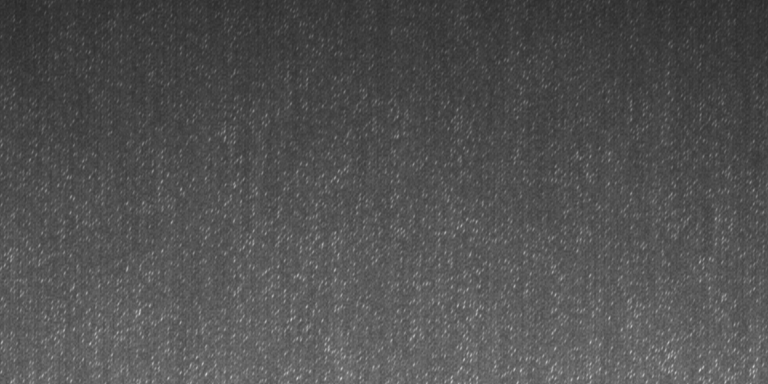
Write a Shadertoy shader that draws this texture.

```glsl
// Worn grey denim: slanted bright flecks sit on a sheared grid of warp threads,
// over fine grain, thin vertical streaks and soft patches of wear.
// A broad vertical light falloff darkens the cloth towards the top.

#define THREADS 122.0      // warp threads per canvas height
#define ROWS 78.0          // flecks along one thread
#define TWILL 0.56         // rise of the weave from thread to thread
#define SLANT 0.50         // lean of a single fleck
#define FLECK_SIZE vec2(0.23, 0.28)
#define FLECK_GAIN 0.72
#define GRAIN_GAIN 0.22
#define STREAK_GAIN 0.11
#define LIGHT_BOTTOM 0.400
#define LIGHT_TOP 0.215

float hash(vec2 p) {
    return fract(sin(dot(p, vec2(12.9898, 78.233))) * 43758.5453);
}

// Smooth value noise in 0..1
float noise(vec2 p) {
    vec2 i = floor(p), f = fract(p);
    f = f * f * (3.0 - 2.0 * f);
    float low = mix(hash(i), hash(i + vec2(1, 0)), f.x);
    float high = mix(hash(i + vec2(0, 1)), hash(i + vec2(1, 1)), f.x);
    return mix(low, high, f.y);
}

// Sum of soft slanted flecks from the nearby cells of the sheared grid
float flecks(vec2 p, float wear) {
    float sum = 0.0;
    float column = floor(p.x * THREADS);
    for (int i = -1; i <= 1; i++) {
        float thread = column + float(i);
        float along = p.y * ROWS - thread * TWILL;
        float threadWear = 0.7 + 0.6 * hash(vec2(thread, 7.0));
        for (int j = -1; j <= 1; j++) {
            vec2 cell = vec2(thread, floor(along) + float(j));
            vec2 jitter = vec2(hash(cell + 31.7), hash(cell + 63.1)) - 0.5;
            vec2 d = vec2(p.x * THREADS - thread, along - cell.y) - 0.5;
            d -= jitter * vec2(0.3, 0.5);
            d.x -= d.y * SLANT;
            d /= FLECK_SIZE;
            float strength = 0.09 + wear * threadWear * pow(hash(cell), 4.0);
            sum += strength * exp(-0.5 * dot(d, d));
        }
    }
    return sum;
}

void mainImage(out vec4 fragColor, in vec2 fragCoord) {
    vec2 p = fragCoord / iResolution.y;
    float side = 2.0 * fragCoord.x / iResolution.x - 1.0;

    // Light falloff, strongest in the upper corners
    float light = mix(LIGHT_BOTTOM, LIGHT_TOP, p.y);
    light *= 1.0 - 0.10 * side * side * (0.3 + 0.7 * p.y);

    // Uneven wear and thread tone
    float patches = 0.5 * noise(p * 6.0) + 0.5 * noise(p * 17.0 + 9.0);
    float streak = noise(vec2(p.x * THREADS, p.y * 7.0)) - 0.5;
    streak += 0.4 * (noise(vec2(p.x * 36.0, p.y * 2.0 + 40.0)) - 0.5);
    float grain = noise(p * vec2(240.0, 200.0) + 17.0) - 0.5;

    // Flecks show less in the shaded upper part
    float wear = FLECK_GAIN * (0.55 + 0.9 * patches) * (1.1 - 0.3 * p.y);
    float tone = 0.97 + flecks(p, wear);
    tone += GRAIN_GAIN * grain + STREAK_GAIN * streak + 0.08 * (patches - 0.5);

    fragColor = vec4(vec3(clamp(light * tone, 0.0, 1.0)), 1.0);
}
```
